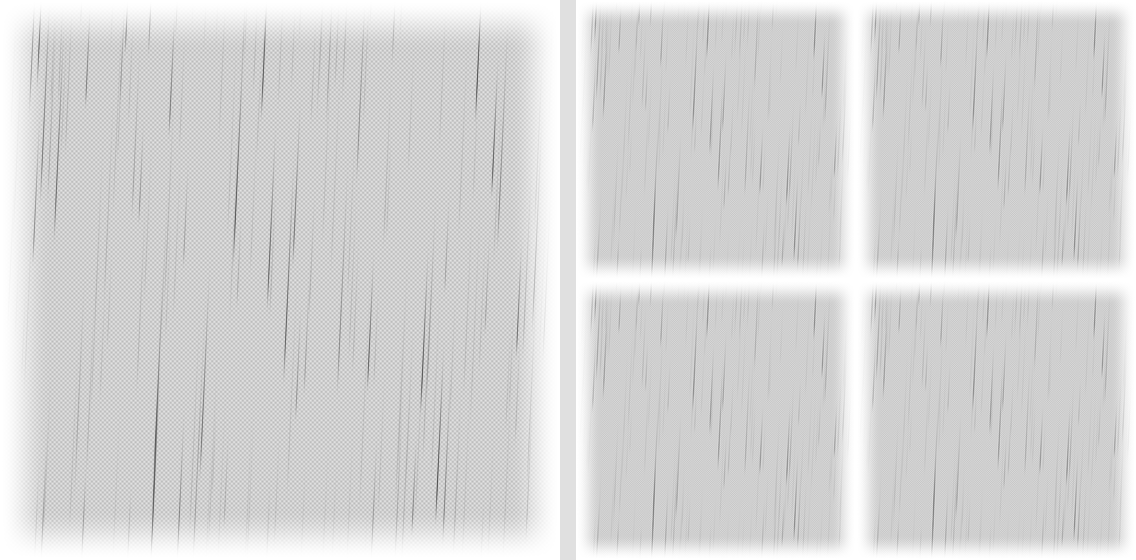
Left, the tile; right, the same tile 2 across and 2 down.
Give the GLSL for this pattern, as a three.js fragment shader.

```glsl
varying vec2 vUv;

#define WEAVE_REPEATS 128.0
#define WEAVE_CONTRAST 0.08
#define BASE_GREY 0.812
#define STREAK_COUNT 150
#define STREAK_SLANT 0.046
#define STREAK_WIDTH 0.0021
#define STREAK_MIN_LENGTH 0.18
#define STREAK_MAX_LENGTH 0.46
#define STREAK_FAINT 0.10
#define STREAK_BOLD 0.80
#define BORDER_FADE 0.09

const float TAU = 6.2831853;
const vec3 INK = vec3(0.14);
const vec3 PAPER = vec3(1.0);

float hash(float n) {
  return fract(sin(n * 12.9898 + 4.137) * 43758.5453);
}

// Fine staggered dots, whole repeats in both directions
float weave(vec2 uv) {
  vec2 wave = cos(TAU * (uv * WEAVE_REPEATS + vec2(0.0, 0.0625)));
  return BASE_GREY - WEAVE_CONTRAST * wave.x * wave.y;
}

// One slanted streak: dark near its lower tip, fading upward, wrapped
float streak(vec2 uv, float id) {
  vec2 tip = vec2((id + hash(id)) / float(STREAK_COUNT), hash(id + 211.3));
  float size = mix(STREAK_MIN_LENGTH, STREAK_MAX_LENGTH, hash(id + 407.7));
  float strength = mix(STREAK_FAINT, STREAK_BOLD, pow(hash(id + 619.1), 4.0));

  float rise = fract(uv.y - tip.y);
  float along = rise / size;
  float across = fract(uv.x - tip.x - STREAK_SLANT * rise + 0.5) - 0.5;

  float body = 1.0 - smoothstep(0.0, STREAK_WIDTH, abs(across));
  float taper = smoothstep(0.0, 0.22, along) * (1.0 - smoothstep(0.15, 1.0, along));
  return strength * body * taper;
}

// Soft frame that fades to white on all four sides
float frameMask(vec2 uv) {
  vec2 inset = smoothstep(0.0, BORDER_FADE, min(uv, 1.0 - uv));
  return inset.x * inset.y;
}

void main() {
  vec3 color = vec3(weave(vUv));

  float clear = 1.0;
  for (int i = 0; i < STREAK_COUNT; i++) {
    clear *= 1.0 - streak(vUv, float(i));
  }
  color = mix(INK, color, clear);

  gl_FragColor = vec4(mix(PAPER, color, frameMask(vUv)), 1.0);
}
```
